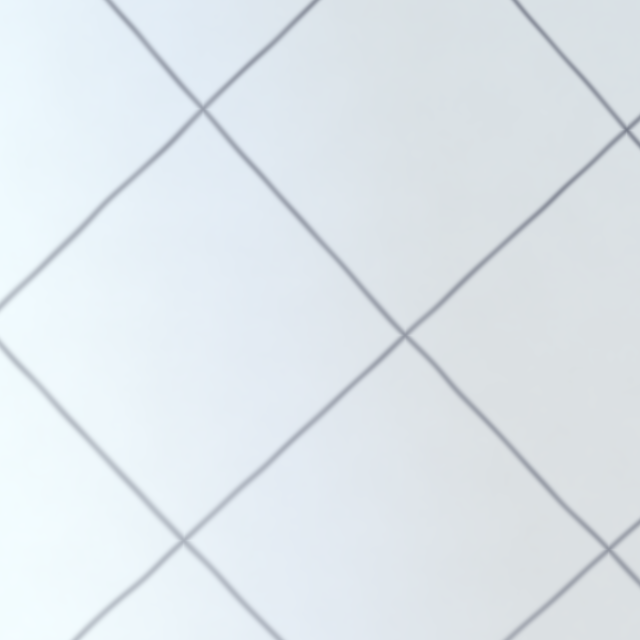
Give the GLSL for this pattern, as a WebGL 1 fragment shader.

```glsl
precision highp float;

uniform vec2 u_resolution;

// Lattice: one crossing and the two steps between crossings
const vec2 CROSSING = vec2(0.634, 0.4766);
const vec2 STEP_FALL = vec2(0.3164, -0.3438);
const vec2 STEP_RISE = vec2(0.3464, 0.3210);
const float BOW = 0.0078;
const float FAN = -0.013;

// Line shape
const float LINE_SHARP = 0.0032;
const float LINE_SOFT = 0.0042;
const float WOBBLE = 0.0032;
const float WOBBLE_FREQ = 11.0;
const float INK_FAINT = 0.38;
const float INK_STRONG = 0.68;
const float CROSSING_INK = 0.45;

// Colours
const vec3 INK = vec3(0.42, 0.44, 0.50);
const vec3 PAPER_GLOW = vec3(0.950, 0.988, 0.998);
const vec3 PAPER_COOL = vec3(0.890, 0.921, 0.952);
const vec3 PAPER_SHADE = vec3(0.860, 0.879, 0.890);
const vec3 TOP_TINT = vec3(-0.008, 0.002, 0.008);
const float MOTTLE = 0.006;
const float GRAIN = 0.003;

vec2 gradientAt(vec2 cell) {
  float h = fract(sin(dot(cell, vec2(127.1, 311.7))) * 43758.5);
  float angle = 6.2832 * h;
  return vec2(cos(angle), sin(angle));
}

float gradientNoise(vec2 p) {
  vec2 i = floor(p);
  vec2 f = p - i;
  vec2 w = f * f * f * (f * (f * 6.0 - 15.0) + 10.0);
  vec2 e = vec2(1.0, 0.0);
  float a = dot(gradientAt(i), f);
  float b = dot(gradientAt(i + e.xy), f - e.xy);
  float c = dot(gradientAt(i + e.yx), f - e.yx);
  float d = dot(gradientAt(i + e.xx), f - e.xx);
  return mix(mix(a, b, w.x), mix(c, d, w.x), w.y);
}

float cross2(vec2 a, vec2 b) {
  return a.x * b.y - a.y * b.x;
}

vec2 latticeCoord(vec2 p) {
  vec2 d = p - CROSSING;
  return vec2(cross2(d, STEP_RISE), cross2(STEP_FALL, d)) / cross2(STEP_FALL, STEP_RISE);
}

// Distances to the nearest rising (x) and falling (y) line
vec2 lineDistances(vec2 p) {
  vec2 q = latticeCoord(p);
  p.y -= BOW * q.x * q.x + FAN * q.x * q.y;
  q = latticeCoord(p);
  vec2 toLine = abs(fract(q + 0.5) - 0.5);
  return toLine * cross2(STEP_FALL, STEP_RISE) / vec2(length(STEP_RISE), length(STEP_FALL));
}

vec3 paperColor(vec2 p) {
  float t = p.x + 0.22 * (p.y - 0.5) + 0.04 * gradientNoise(p * 2.5 + 7.0);
  vec3 color = mix(PAPER_GLOW, PAPER_COOL, smoothstep(-0.10, 0.46, t));
  color = mix(color, PAPER_SHADE, smoothstep(0.36, 0.76, t));
  color += TOP_TINT * smoothstep(0.3, 1.0, p.y);
  color += MOTTLE * gradientNoise(p * 14.0);
  color += GRAIN * gradientNoise(p * 60.0);
  return color;
}

void main() {
  vec2 p = gl_FragCoord.xy / u_resolution;

  // Hand-drawn waver
  vec2 waver = vec2(gradientNoise(p * WOBBLE_FREQ), gradientNoise(p * WOBBLE_FREQ + 31.0));
  vec2 dist = lineDistances(p + WOBBLE * waver);

  // Lines grow darker and crisper toward the upper right
  float focus = smoothstep(0.1, 0.95, 0.5 * (p.x + p.y));
  float pixel = 1.0 / min(u_resolution.x, u_resolution.y);
  float width = max(mix(LINE_SOFT, LINE_SHARP, focus), 0.6 * pixel);
  vec2 profile = exp(-0.5 * dist * dist / (width * width));

  float strength = mix(INK_FAINT, INK_STRONG, focus);
  strength *= 1.0 + 0.2 * gradientNoise(p * 11.0 + 53.0);
  vec2 cover = clamp(profile * strength, 0.0, 1.0);
  float ink = max(cover.x, cover.y) + CROSSING_INK * cover.x * cover.y;

  vec3 color = mix(paperColor(p), INK, min(ink, 1.0));
  gl_FragColor = vec4(clamp(color, 0.0, 1.0), 1.0);
}
```
